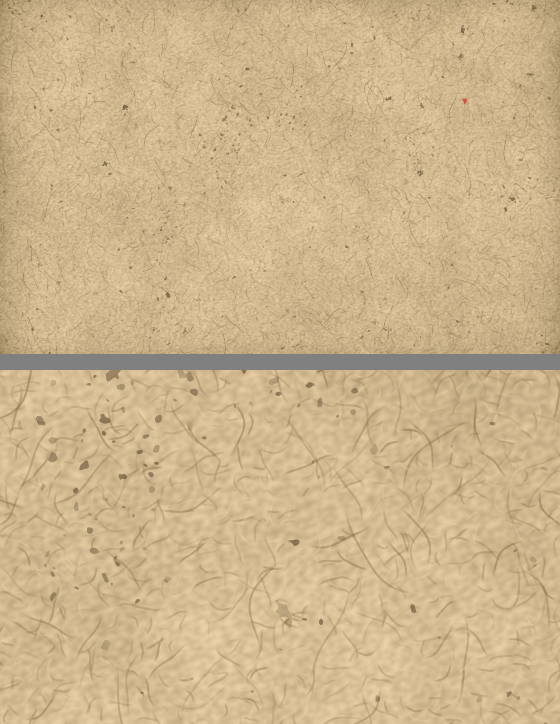
Top, the full canvas; bottom, a detail of the centre.
Give the GLSL for this texture, as a WebGL 1 fragment shader.

```glsl
precision highp float;
// Recycled kraft paper: a sand-coloured sheet with fine pulp grain, thin curved
// fibres and clustered dark flecks. Grain is gradient noise; fibres and flecks
// are distance functions scattered on jittered grids; the rim is shaded.

uniform vec2 u_resolution;

const vec3 PAPER = vec3(0.832, 0.732, 0.572);
const vec3 SHADE = vec3(0.19, 0.18, 0.17);      // removed per unit of darkness
const vec3 FIBRE = vec3(0.50, 0.385, 0.22);
const vec3 PALE_FIBRE = vec3(0.91, 0.82, 0.66);
const vec3 FLECK = vec3(0.36, 0.285, 0.18);
const vec3 RED_CHIP = vec3(0.80, 0.25, 0.18);
const vec2 RED_CHIP_POS = vec2(1.313, 0.716);   // in canvas heights
const float GRAIN_FINE = 0.50;
const float GRAIN_MID = 0.26;
const float CLOUDING = 0.26;
const float MOTTLING = 0.24;
const float RIM_WIDTH = 0.042;
const float RIM_DARKNESS = 0.68;
const float FIBRE_HALF_WIDTH = 0.0010;
const float PI = 3.14159265;

vec3 hash3(vec2 p) {
  vec3 q = fract(p.xyx * vec3(0.1031, 0.1030, 0.0973));
  q += dot(q, q.yxz + 33.33);
  return fract((q.xxy + q.yzz) * q.zyx);
}

vec2 gradient(vec2 cell) {
  float a = 2.0 * PI * hash3(cell + 17.0).x;
  return vec2(cos(a), sin(a));
}

// Gradient noise, roughly -0.7 to 0.7
float gradientNoise(vec2 p) {
  vec2 i = floor(p);
  vec2 f = p - i;
  vec2 u = f * f * f * (f * (f * 6.0 - 15.0) + 10.0);
  vec2 e = vec2(1.0, 0.0);
  float low = mix(dot(gradient(i), f), dot(gradient(i + e), f - e), u.x);
  float high = mix(dot(gradient(i + e.yx), f - e.yx),
                   dot(gradient(i + e.xx), f - e.xx), u.x);
  return mix(low, high, u.y);
}

vec2 turn(vec2 v, float a) {
  return vec2(v.x * cos(a) + v.y * sin(a), v.y * cos(a) - v.x * sin(a));
}

// Coverage of a shape from its signed distance, one pixel soft
float cover(float d) {
  float soft = 0.7 / u_resolution.y;
  return 1.0 - smoothstep(-soft, soft, d);
}

// Bent, tapering fibres, at most one per grid cell; spread is the range of
// directions around the vertical, in radians
float fibres(vec2 p, float cell, float share, float spread, float seed) {
  vec2 home = floor(p / cell);
  float ink = 0.0;
  for (int y = -1; y <= 1; y++) {
    for (int x = -1; x <= 1; x++) {
      vec2 id = home + vec2(float(x), float(y));
      vec3 place = hash3(id + seed);
      vec3 form = hash3(id + seed + 71.3);
      vec2 q = turn(p - (id + place.xy) * cell, 0.5 * PI + (form.x - 0.5) * spread);
      float halfLength = cell * mix(0.3, 0.85, form.y * form.y);
      float t = q.x / halfLength;
      float bend = (form.z - 0.5) * 0.9;
      float wave = 0.05 * sin(4.0 * t + 20.0 * form.y);
      float offset = q.y - halfLength * (bend * (t * t - 0.3) + wave);
      float d = abs(offset) / sqrt(1.0 + 4.0 * bend * bend * t * t);
      float taper = 1.0 - smoothstep(0.5, 1.0, abs(t));
      float strength = step(place.z, share) * mix(0.3, 1.0, fract(place.z * 57.0));
      ink = max(ink, cover(d - FIBRE_HALF_WIDTH) * taper * strength);
    }
  }
  return ink;
}

// Ragged flecks, frequent where the cluster noise is high
float flecks(vec2 p, float cell, float radius, float seed) {
  vec2 home = floor(p / cell);
  float ragged = gradientNoise(p * 150.0 + seed);
  float ink = 0.0;
  for (int y = -1; y <= 1; y++) {
    for (int x = -1; x <= 1; x++) {
      vec2 id = home + vec2(float(x), float(y));
      vec3 place = hash3(id + seed);
      vec3 form = hash3(id + seed + 39.7);
      vec2 centre = (id + place.xy) * cell;
      float cluster = smoothstep(0.15, 0.55, gradientNoise(centre * 5.5 + 12.0));
      float share = 0.05 + 0.6 * cluster;
      vec2 q = turn(p - centre, PI * form.x);
      float size = radius * mix(0.3, 1.0, form.y * form.y);
      float d = length(q * vec2(0.7, 1.1)) - size * (1.0 + 1.5 * ragged);
      ink = max(ink, cover(d) * step(place.z, share) * mix(0.25, 0.9, form.z));
    }
  }
  return ink;
}

void main() {
  vec2 p = gl_FragCoord.xy / u_resolution.y;
  float width = u_resolution.x / u_resolution.y;

  // Pulp grain, cloudy tone and shaded rim
  float tone = GRAIN_FINE * gradientNoise(turn(p, 0.4) * vec2(125.0, 165.0));
  tone += GRAIN_MID * gradientNoise(turn(p, 1.1) * vec2(52.0, 70.0) + 9.0);
  tone += MOTTLING * gradientNoise(p * 13.0 + 23.0);
  tone += CLOUDING * gradientNoise(p * 3.5 + 31.0);
  vec2 rim = exp(-min(p, vec2(width, 1.0) - p) / RIM_WIDTH);
  tone += RIM_DARKNESS * (rim.x + 0.55 * rim.y);
  vec3 color = PAPER - SHADE * tone;

  // Fibres from the faint felt to the few bold hairs, two offset grids a size
  for (int i = 0; i < 2; i++) {
    float n = float(i);
    vec2 s = p + 0.37 * n;
    color = mix(color, PALE_FIBRE, 0.40 * fibres(s, 0.021, 0.6, 6.0, 211.0 + 40.0 * n));
    color = mix(color, FIBRE, 0.30 * fibres(s, 0.023, 0.65, 4.0, 11.0 + 60.0 * n));
    color = mix(color, FIBRE, 0.42 * fibres(s, 0.042, 0.6, 2.6, 53.0 + 90.0 * n));
    color = mix(color, FIBRE, 0.52 * fibres(s, 0.085, 0.4, 2.0, 97.0 + 70.0 * n));
  }

  // Flecks and one red chip
  color = mix(color, FLECK, 0.70 * flecks(p, 0.014, 0.0036, 131.0));
  color = mix(color, FLECK, 0.80 * flecks(p, 0.045, 0.0062, 173.0));
  vec2 chip = p - RED_CHIP_POS;
  float chipEdge = max(abs(chip.x) * 0.9 - chip.y * 0.4, chip.y) - 0.005;
  color = mix(color, RED_CHIP, 0.85 * cover(chipEdge));

  gl_FragColor = vec4(color, 1.0);
}
```
